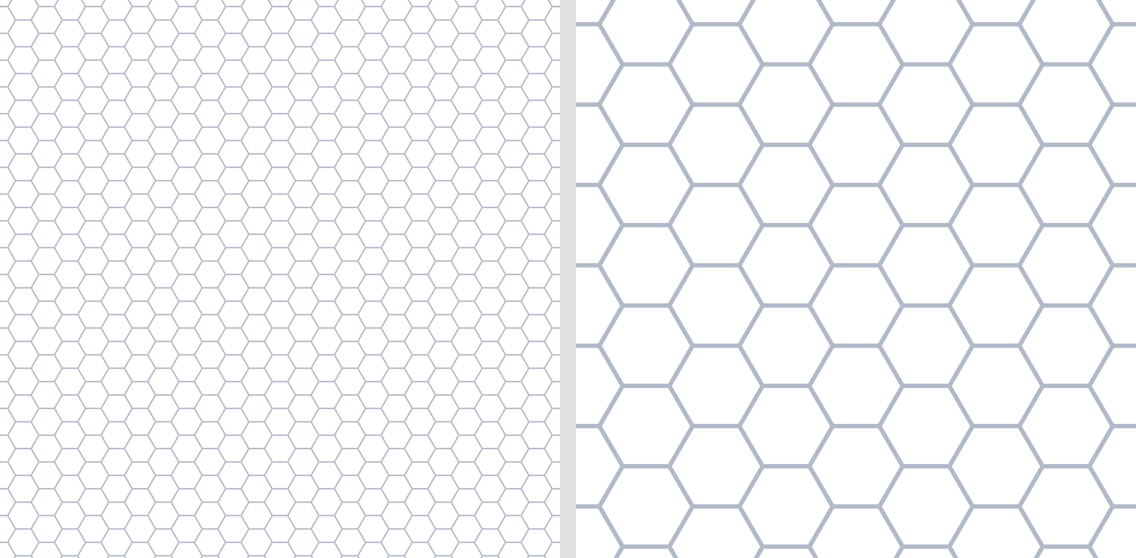
Left: the whole. Right: its middle third, enlarged.
Write a WebGL 1 fragment shader that draws this pattern.

```glsl
precision highp float;

uniform vec2 u_resolution;

const float COLUMNS_ACROSS = 24.0;      // column steps over the canvas width
const float ROWS_DOWN = 20.83;          // cells over the canvas height
const float FIRST_CENTER = 0.245;       // depth of the first odd-column center, in cells
const float LINE_WIDTH = 0.054;         // in cell heights
const float EDGE_SOFTNESS = 0.75;       // half width of the smoothing, in pixels
const vec3 PAPER_COLOR = vec3(1.0);
const vec3 LINE_COLOR = vec3(0.695, 0.72, 0.78);

const float COLUMN_STEP = 0.8660254;    // column spacing of unit-height hexagons
const vec2 LATTICE = vec2(2.0 * COLUMN_STEP, 1.0);

// Offset from the nearest center of a flat-topped hexagon grid
vec2 hexOffset(vec2 p) {
  vec2 a = mod(p, LATTICE) - 0.5 * LATTICE;
  vec2 b = mod(p - 0.5 * LATTICE, LATTICE) - 0.5 * LATTICE;
  return dot(a, a) < dot(b, b) ? a : b;
}

// Distance from a point inside a unit-height hexagon to its border
float borderDistance(vec2 offset) {
  vec2 q = abs(offset);
  return 0.5 - max(q.y, dot(q, vec2(COLUMN_STEP, 0.5)));
}

void main() {
  // Cell units, with y measured down from the top edge
  vec2 uv = gl_FragCoord.xy / u_resolution;
  vec2 p = vec2(uv.x * COLUMNS_ACROSS * COLUMN_STEP, (1.0 - uv.y) * ROWS_DOWN);
  p -= vec2(COLUMN_STEP, FIRST_CENTER);

  // Smoothed outline shared by neighboring cells
  float softness = EDGE_SOFTNESS * ROWS_DOWN / u_resolution.y;
  float d = borderDistance(hexOffset(p)) - 0.5 * LINE_WIDTH;
  float line = 1.0 - smoothstep(-softness, softness, d);

  gl_FragColor = vec4(mix(PAPER_COLOR, LINE_COLOR, line), 1.0);
}
```
